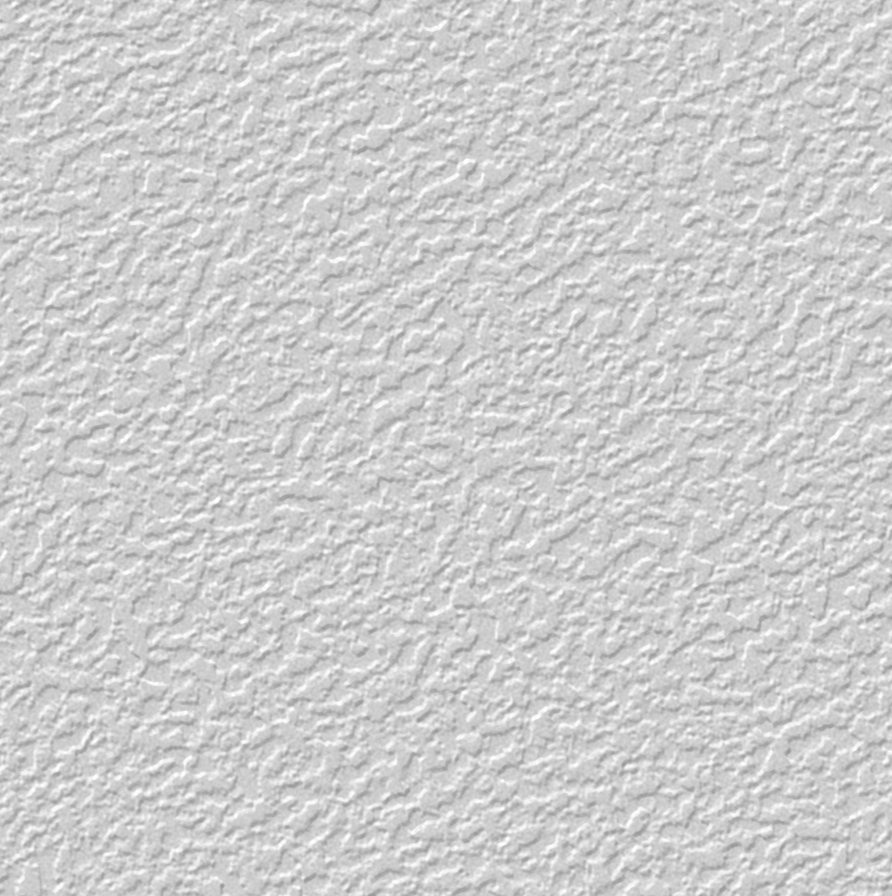
Write a Shadertoy shader that draws this texture.

```glsl
// Embossed plaster wall: a rough height field, flattened into low plateaus,
// is lit from the upper left by comparing heights on both sides of a point.
// The relief is fractal gradient noise, slightly stretched along one diagonal.

const vec3  WALL_COLOR    = vec3(0.803, 0.803, 0.803);
const float RELIEF_SCALE  = 58.0;    // coarse bumps per canvas height
const float STRETCH       = 1.4;     // bump length over bump width
const float RIDGE_ANGLE   = 0.52;    // direction of the ridges, radians
const float OCTAVE_GAIN   = 0.53;
const float PLATEAU_EDGE  = 0.2;     // half height of the plateau slopes
const float ROUGHNESS     = 0.25;    // unflattened relief left on plateaus
const float EMBOSS_STEP   = 0.005;   // distance between compared heights
const float CONTRAST      = 0.155;
const float GRAIN_SCALE   = 250.0;
const float GRAIN_AMOUNT  = 0.085;

// Integer hash giving a gradient in [-1, 1] on both axes
vec2 hashGradient(ivec2 cell) {
    uvec2 v = uvec2(cell) * 1664525u + 1013904223u;
    v.x += v.y * 1664525u;
    v.y += v.x * 1664525u;
    v ^= v >> 16u;
    v.x += v.y * 1664525u;
    v.y += v.x * 1664525u;
    v ^= v >> 16u;
    return vec2(v & 65535u) / 32767.5 - 1.0;
}

float gradientNoise(vec2 p) {
    vec2 base = floor(p);
    vec2 f = p - base;
    ivec2 cell = ivec2(base);
    vec2 w = f * f * (3.0 - 2.0 * f);
    float a = dot(hashGradient(cell), f);
    float b = dot(hashGradient(cell + ivec2(1, 0)), f - vec2(1.0, 0.0));
    float c = dot(hashGradient(cell + ivec2(0, 1)), f - vec2(0.0, 1.0));
    float d = dot(hashGradient(cell + ivec2(1, 1)), f - vec2(1.0, 1.0));
    return mix(mix(a, b, w.x), mix(c, d, w.x), w.y);
}

mat2 rotation(float angle) {
    float c = cos(angle), s = sin(angle);
    return mat2(c, s, -s, c);
}

// Fractal relief with its peaks and hollows pressed flat
float plasterHeight(vec2 p) {
    vec2 q = rotation(-RIDGE_ANGLE) * p * RELIEF_SCALE;
    q.x /= STRETCH;
    mat2 nextOctave = 2.0 * rotation(0.65);
    float relief = 0.0;
    float amplitude = 1.0;
    for (int i = 0; i < 3; i++) {
        relief += amplitude * gradientNoise(q);
        q = nextOctave * q + 17.3;
        amplitude *= OCTAVE_GAIN;
    }
    return smoothstep(-PLATEAU_EDGE, PLATEAU_EDGE, relief) + ROUGHNESS * relief;
}

void mainImage(out vec4 fragColor, in vec2 fragCoord) {
    vec2 p = fragCoord / iResolution.y;

    // Light falls across the ridges, from the upper left
    vec2 toLight = vec2(-sin(RIDGE_ANGLE), cos(RIDGE_ANGLE));
    vec2 offset = 0.5 * EMBOSS_STEP * toLight;
    float emboss = plasterHeight(p - offset) - plasterHeight(p + offset);

    // Fine sandy speckle over the whole wall
    float grain = gradientNoise(rotation(0.4) * p * GRAIN_SCALE + 91.7);

    vec3 color = WALL_COLOR + CONTRAST * emboss + GRAIN_AMOUNT * grain;
    fragColor = vec4(clamp(color, 0.0, 1.0), 1.0);
}
```
